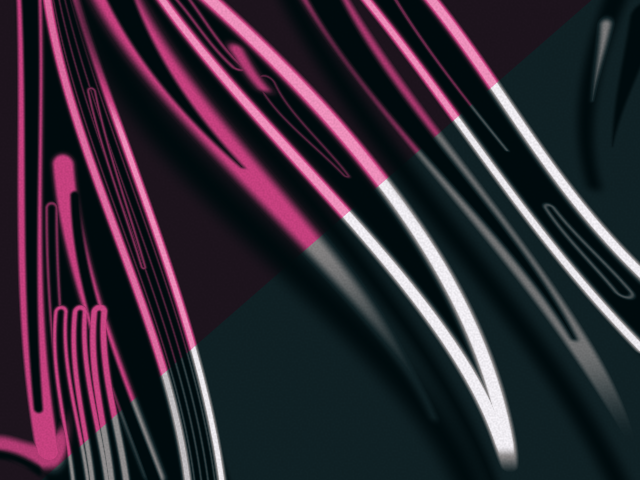
Reproduce this background procedurally as a Shadertoy shader.

```glsl
// Glossy dark folds sweeping diagonally, cut by a slanted tint boundary.
// Each fold is a tapered cubic ribbon; shadows and sheen build one brightness
// value, which a rose ramp and a silver ramp then turn into colour.

const float HEIGHT = 5.76;
const float BASE = 0.15;
const vec2 FULL = vec2(0, HEIGHT);

// Signed distance to a ribbon through four x positions evenly spaced over span.
float ribbon(vec2 p, vec2 span, vec4 xs, float w0, float w1) {
    float rise = span.y - span.x;
    float t = (p.y - span.x) / rise;
    float s = 3.0 * t;
    vec3 d = xs.yzw - xs.xyz;
    float bend = d.y - d.x;
    float twist = d.z - d.y - bend;
    float x = xs.x + s * (d.x + (s - 1.0) * (bend / 2.0 + (s - 2.0) * twist / 6.0));
    float slope = d.x + bend * (s - 0.5) + twist * (s * s / 2.0 - s + 1.0 / 3.0);
    slope *= 3.0 / rise;
    float overrun = max(max(span.x - p.y, p.y - span.y), 0.0);
    float across = (p.x - x) * inversesqrt(1.0 + slope * slope);
    return length(vec2(across, overrun)) - mix(w0, w1, clamp(t, 0.0, 1.0));
}

float shade(float v, float r, float soft) {
    return v * smoothstep(-soft, soft, r);
}

float sheen(float v, float r, float soft, float level) {
    float k = max(r, 0.0) / soft;
    return max(v, level * exp(-k * k));
}

vec2 gradientAt(vec2 cell) {
    float h = fract(sin(dot(cell, vec2(127.1, 311.7))) * 4375.5);
    return vec2(cos(6.2832 * h), sin(6.2832 * h));
}

float gradientNoise(vec2 p) {
    vec2 i = floor(p), f = p - i, u = f * f * (3.0 - 2.0 * f), e = vec2(1, 0);
    float a = mix(dot(gradientAt(i), f), dot(gradientAt(i + e), f - e), u.x);
    float b = mix(dot(gradientAt(i + e.yx), f - e.yx), dot(gradientAt(i + 1.0), f - 1.0), u.x);
    return mix(a, b, u.y);
}

// Dense pleats along the left side.
float leftPleats(vec2 p, float v) {
    vec4 inner = vec4(0.57, 1.08, 1.77, 2.25), outer = vec4(0.92, 1.57, 2.22, 2.66);
    v = shade(v, ribbon(p, FULL, vec4(0.58, 0.92, 1.28, 1.65), 0.37, 1.08), 0.08);
    v = sheen(v, ribbon(p, vec2(0, 5.4), vec4(0.35, 0.36, 0.38, 0.57), 0.12, 0.11), 0.04, 0.6);
    v = shade(v, ribbon(p, vec2(0, 4.9), vec4(0.36, 0.38, 0.38, 0.46), 0.1, 0.05), 0.03);
    // Rounded tongue with a dark core
    v = sheen(v, ribbon(p, vec2(1.98, 5.7), vec4(0.76, 0.98, 1.38, 1.85), 0.09, 0.07), 0.05, 0.6);
    v = shade(v, ribbon(p, vec2(2.35, 5.8), vec4(0.9, 1.07, 1.43, 1.86), 0.05, 0.08), 0.03);
    v = sheen(v, abs(ribbon(p, vec2(2.5, 5), vec4(0.62, 0.64, 0.7, 0.8), 0.06, 0.06)), 0.025, 0.4);
    // Nested arches
    for (float i = 0.0; i < 3.0; i++) {
        vec4 xs = vec4(0.73, 0.75, 0.87, 0.98) + 0.23 * i;
        float arch = ribbon(p, vec2(3.75, 5.9), xs, 0.06, 0.09);
        v = shade(v, arch, 0.04);
        v = sheen(v, abs(arch) - 0.008 * i, 0.03, 0.65);
    }
    // Hairlines between the two bright rims
    for (float i = 1.0; i < 5.0; i++)
        v = sheen(v, ribbon(p, FULL, mix(inner, outer, i / 5.0), 0.002, 0.002), 0.014, 0.27);
    v = sheen(v, abs(ribbon(p, vec2(1.1, 3.2), vec4(1.1, 1.28, 1.5, 1.72), 0.04, 0.02)), 0.02, 0.4);
    v = sheen(v, ribbon(p, FULL, inner, 0.025, 0.02), 0.035, 0.75);
    v = sheen(v, ribbon(p, FULL, outer, 0.015, 0.015), 0.04, 0.85);
    // Curl in the lower corner, with the axes swapped
    v = sheen(v, ribbon(p.yx, vec2(-0.2, 0.65), vec4(5.35, 5.36, 5.46, 5.42), 0.02, 0.1), 0.09, 0.55);
    return shade(v, ribbon(p.yx, vec2(-0.2, 0.45), vec4(5.47, 5.46, 5.52, 5.64), 0.05, 0.05), 0.05);
}

// Broad satin fold and the long pointed loop in the centre.
float centreFolds(vec2 p, float v) {
    v = shade(v, ribbon(p, FULL, vec4(1.1, 2.25, 4.15, 5.6), 0.2, 0.16), 0.24);
    v = shade(v, ribbon(p, FULL, vec4(1.78, 3.32, 4.82, 5.9), 0.15, 0.05), 0.17);
    float fade = mix(0.6, 0.15, smoothstep(2.8, 4.7, p.y));
    v = sheen(v, ribbon(p, vec2(0, 5), vec4(1.4, 2.62, 4.1, 5.2), 0.17, -0.05), 0.11, fade);
    v = shade(v, ribbon(p, vec2(0, 2), vec4(1.45, 1.8, 2.28, 2.9), 0.15, 0.01), 0.04);
    v = shade(v, ribbon(p, vec2(0, 4.3), vec4(2.22, 3.55, 4.74, 5.67), 0.28, 0.1), 0.1);
    v = sheen(v, abs(ribbon(p, vec2(0, 0.8), vec4(2.2, 2.4, 2.6, 2.85), 0.06, 0.04)), 0.025, 0.4);
    v = sheen(v, ribbon(p, vec2(0.6, 1.05), vec4(2.84, 2.93, 3.03, 3.15), 0.02, 0.0), 0.07, 0.55);
    v = sheen(v, abs(ribbon(p, vec2(1, 2.1), vec4(3.2, 3.45, 3.8, 4.15), 0.09, 0.02)), 0.02, 0.3);
    // Bright rims dying out past the point
    float glow = 0.88 * (1.0 - smoothstep(5.3, 5.8, p.y));
    vec2 rim = vec2(0, 5.6);
    v = sheen(v, ribbon(p, rim, vec4(1.95, 3.52, 5.12, 6.1), 0.015, 0.055), 0.05, glow);
    return sheen(v, ribbon(p, rim, vec4(2.53, 4.34, 5.56, 6.12), 0.035, 0.055), 0.06, glow);
}

// Diagonal sleeve, twin bright rims and the shaded corner on the right.
float rightFolds(vec2 p, float v) {
    v = shade(v, ribbon(p, FULL, vec4(3.5, 4.75, 6.2, 7.4), 0.12, 0.12), 0.18);
    v = shade(v, ribbon(p, vec2(0, 4.2), vec4(4.78, 5.83, 6.88, 8.05), 0.25, 0.3), 0.1);
    float fade = mix(0.52, 0.15, smoothstep(4.1, 5.3, p.y));
    v = sheen(v, ribbon(p, vec2(0, 5.4), vec4(3.91, 5.2, 6.58, 7.62), 0.19, 0.04), 0.07, fade);
    v = shade(v, ribbon(p, vec2(0, 4.05), vec4(3.9, 4.82, 5.93, 6.88), 0.18, 0.03), 0.05);
    v = sheen(v, ribbon(p, vec2(0, 1.8), vec4(4.75, 5.15, 5.6, 6.08), 0.005, 0.0), 0.02, 0.35);
    v = sheen(v, abs(ribbon(p, vec2(2.5, 3.5), vec4(6.6, 6.87, 7.18, 7.48), 0.04, 0.07)), 0.025, 0.35);
    v = sheen(v, ribbon(p, vec2(0, 4.2), vec4(4.4, 5.46, 6.5, 7.72), 0.015, 0.025), 0.045, 0.85);
    v = sheen(v, ribbon(p, vec2(0, 3.4), vec4(5.18, 6, 6.8, 7.82), 0.03, 0.03), 0.05, 0.88);
    v = shade(v, ribbon(p, vec2(0, 2.2), vec4(7.38, 7.14, 7.03, 7.12), 0.13, 0.08), 0.13);
    v = sheen(v, ribbon(p, vec2(0.3, 1.2), vec4(7.27, 7.22, 7.16, 7.11), 0.01, -0.07), 0.07, 0.55);
    return shade(v, ribbon(p, vec2(0.2, 1.75), vec4(7.75, 7.6, 7.45, 7.35), 0.18, 0.0), 0.05);
}

// Ramp from black through the cloth tone to the highlight.
vec3 ramp(float v, vec3 cloth, vec3 mid, vec3 bright) {
    vec3 c = mix(vec3(0, 0.04, 0.05), cloth, smoothstep(0.0, BASE, v));
    c = mix(c, mid, clamp((v - BASE) / 0.45, 0.0, 1.0));
    return mix(c, bright, smoothstep(0.6, 0.88, v));
}

void mainImage(out vec4 fragColor, in vec2 fragCoord) {
    // Depth p.y runs down from the top edge
    vec2 p = vec2(fragCoord.x, iResolution.y - fragCoord.y) * HEIGHT / iResolution.y;
    float v = rightFolds(p, centreFolds(p, leftPleats(p, BASE)));
    vec3 rose = ramp(v, vec3(0.11, 0.075, 0.11), vec3(0.77, 0.25, 0.49), vec3(0.93, 0.56, 0.73));
    vec3 silver = ramp(v, vec3(0.06, 0.125, 0.14), vec3(0.52, 0.51, 0.51), vec3(0.94, 0.93, 0.95));
    vec3 color = mix(rose, silver, smoothstep(-0.012, 0.012, p.x + 1.146 * p.y - 7.1));
    color *= 1.0 + 0.08 * gradientNoise(p * 40.0);
    fragColor = vec4(color, 1.0);
}
```
